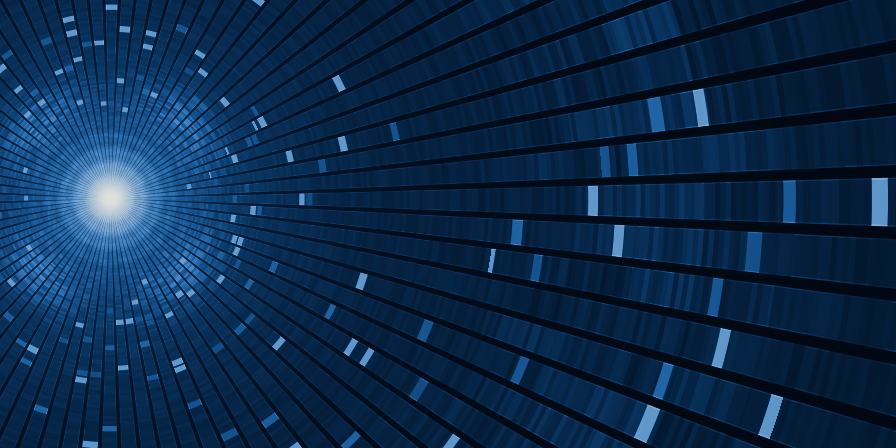
A WebGL 2 fragment shader for this background:

```glsl
#version 300 es
precision highp float;
// Radial tunnel of segmented blue strips streaming from a glowing core.

#define CENTER vec2(0.247, 0.557)  // core position, in canvas heights
#define STRIPS 80.0                // strips around the full circle
#define TURN 0.06                  // rotation of the fan, in strips
#define STRIP_HALF 0.40            // half width of a strip, in strip pitches
#define BLOCKS 50.0                // radial density of the blocks
#define GLOW_REACH 0.30            // fall-off of the blue glow
#define RING_RADIUS 0.235          // radius of the bright arcs
#define CORE_RADIUS 0.050          // radius of the white core

uniform vec2 u_resolution;
out vec4 fragColor;

const float TAU = 6.2831853;

float hash(vec2 p) {
    vec3 q = fract(vec3(p.xyx) * 0.1031);
    q += dot(q, q.yzx + 33.33);
    return fract((q.x + q.y) * q.z);
}

float bump(float x, float middle, float width) {
    float d = (x - middle) / width;
    return exp(-d * d);
}

// Random bands along x, softened by the pixel footprint w.
float bands(float x, float seed, float w) {
    float cell = floor(x);
    float soft = clamp(w, 0.001, 1.0);
    float value = mix(hash(vec2(cell, seed)), hash(vec2(cell + 1.0, seed)),
                      smoothstep(1.0 - soft, 1.0, x - cell));
    return mix(value, 0.5, smoothstep(0.8, 2.5, w));
}

// Smooth-edged interval of the given half width around zero.
float slab(float x, float halfWidth, float w) {
    return clamp((halfWidth - abs(x)) / max(w, 0.001) + 0.5, 0.0, 1.0);
}

// Light level (-1 to 5) to colour, from near black to pale blue.
vec3 ramp(float level) {
    vec3 c = mix(vec3(0.003, 0.02, 0.05), vec3(0.01, 0.08, 0.16), clamp(level + 1.0, 0.0, 1.0));
    c = mix(c, vec3(0.02, 0.14, 0.27), clamp(level, 0.0, 1.0));
    c = mix(c, vec3(0.04, 0.22, 0.40), clamp(level - 1.0, 0.0, 1.0));
    c = mix(c, vec3(0.10, 0.36, 0.61), clamp(level - 2.0, 0.0, 1.0));
    c = mix(c, vec3(0.25, 0.52, 0.78), clamp(level - 3.0, 0.0, 1.0));
    return mix(c, vec3(0.51, 0.66, 0.80), clamp(level - 4.0, 0.0, 1.0));
}

void main() {
    float pixel = 1.0 / u_resolution.y;
    vec2 p = gl_FragCoord.xy * pixel - CENTER;
    float r = max(length(p), 0.0005);
    float angle = atan(p.y, p.x);

    // Strip coordinates: across each strip and outward along it
    float across = angle / TAU * STRIPS + 0.5 + TURN;
    float strip = mod(floor(across), STRIPS);
    float side = fract(across) - 0.5;
    float acrossPixel = pixel * STRIPS / (TAU * r);
    float along = BLOCKS * log(r + 0.4) + 100.0;
    float alongPixel = pixel * BLOCKS / (r + 0.4);

    // Broad light: core glow, lit arcs and the brighter outer field
    float glow = 4.2 * exp(-r / GLOW_REACH) + 1.6 * bump(r, 0.0, 0.08);
    float diagonal = sin(2.0 * angle);
    float arcs = bump(r, RING_RADIUS, 0.055) * diagonal * diagonal;
    float outer = bump(r, 1.22, 0.33);
    float away = smoothstep(0.10, 0.35, r);

    // Fine bands, with wider tonal patches behind them
    float fine = bands(along * 3.0, strip + 7.0, alongPixel * 3.0);
    float patches = bands(along * 0.22, strip + 131.0, alongPixel * 0.22);
    float level = 0.35 + glow + outer * (0.15 + patches)
                + (fine - 0.5) * (0.45 + 0.7 * outer)
                + arcs * (0.4 + 1.3 * fine);

    // Scattered luminous blocks, a few of them pale
    vec2 id = vec2(floor(along), strip);
    float chance = 0.022 + 0.035 * outer + 0.10 * bump(r, 0.30, 0.12);
    float lit = step(hash(id + 211.0), chance) * smoothstep(0.10, 0.2, r);
    float size = 0.33 + 0.14 * hash(id + 57.0);
    float block = lit * slab(fract(along) - 0.5, size, alongPixel);
    float pale = step(0.62, hash(id + 91.0));
    float blockLevel = mix(2.6 + 0.8 * hash(id + 17.0), 4.8, pale);
    level = mix(level, max(level, blockLevel), block * 0.92);

    // Thin bright strip borders, broken into dashes
    float border = slab(abs(side) - STRIP_HALF + 0.5 * acrossPixel, 0.015, acrossPixel);
    float dashes = bands(along * 0.7, strip + 303.0, alongPixel * 0.7);
    level += border * away * (0.25 + 1.2 * dashes);

    // Dark gaps between strips
    float body = slab(side, STRIP_HALF, acrossPixel);
    body = mix(body, 2.0 * STRIP_HALF, smoothstep(0.6, 1.5, acrossPixel));
    level = mix(-0.8 + 0.75 * glow, level, body);

    // Faint rings and rays around the core
    float inner = 1.0 - smoothstep(0.10, 0.24, r);
    level += inner * (0.25 * sin(r * 190.0) + 0.22 * sin(angle * 23.0) * sin(angle * 9.0 + 1.0));

    // White-hot core
    vec3 color = ramp(level);
    color = mix(color, vec3(0.51, 0.66, 0.80), 0.55 * bump(r, 0.0, 0.085));
    color = mix(color, vec3(0.88, 0.88, 0.86), bump(r, 0.0, CORE_RADIUS));
    fragColor = vec4(color, 1.0);
}
```
